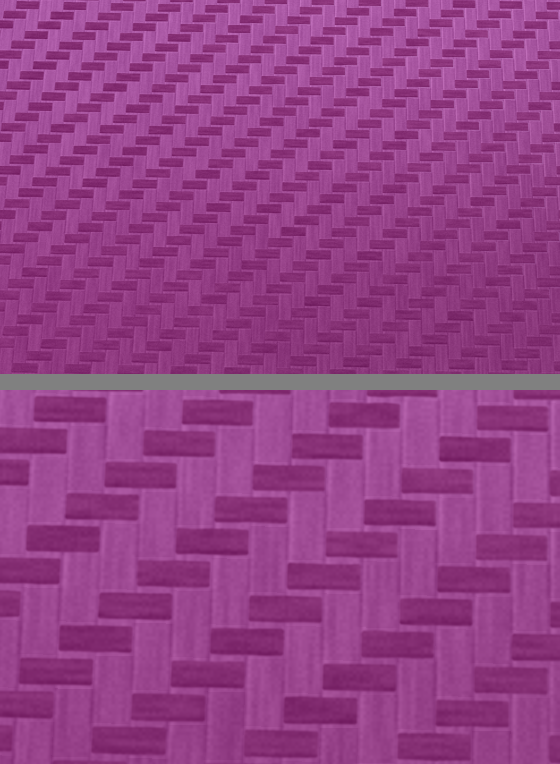
Top: the whole. Bottom: its middle third, enlarged.
A Shadertoy shader for this texture:

```glsl
// Purple carbon-fibre vinyl: a 2/2 twill of pale upright tows crossed by dark
// brick-like floats that climb in diagonal stairs. A mild perspective maps the
// canvas to weave cells; noise stretched along each tow makes its fibres.

const float COLUMN = 0.0331;               // tow width, in canvas heights
const float ROW = 0.0288;                  // row pitch, in canvas heights
const vec2 ANCHOR = vec2(0.757, 0.588);    // centre of one float
const float PERSPECTIVE = 0.12;            // shrink towards the top
const float TILT = 0.02;                   // fall of the rows to the right
const float LEAN = 0.03;                   // lean of the upright tows
const vec2 FLOAT_HALF = vec2(0.97, 0.395); // float half size, in cells
const float CORNER = 0.0025;
const float EDGE_WIDTH = 0.0022;
const float GRAIN = 0.035;

const vec3 WARP_SHADE = vec3(0.570, 0.230, 0.508);
const vec3 WARP_LIGHT = vec3(0.670, 0.350, 0.648);
const vec3 FLOAT_DARK = vec3(0.495, 0.158, 0.425);
const vec3 FLOAT_LIGHT = vec3(0.555, 0.212, 0.488);
const vec3 GLINT = vec3(0.76, 0.48, 0.76);

float hash(vec2 p) {
    return fract(sin(dot(p, vec2(127.1, 311.7))) * 43758.545);
}

float noise(vec2 p) {
    vec2 i = floor(p), f = fract(p);
    f = f * f * (3.0 - 2.0 * f);
    return mix(mix(hash(i), hash(i + vec2(1, 0)), f.x),
               mix(hash(i + vec2(0, 1)), hash(i + vec2(1, 1)), f.x), f.y);
}

float roundedBox(vec2 p, vec2 halfSize, float radius) {
    vec2 q = abs(p) - halfSize + radius;
    return length(max(q, 0.0)) + min(max(q.x, q.y), 0.0) - radius;
}

// Soft line of the given width around distance zero
float ridge(float d, float width) {
    return exp(-d * d / (width * width));
}

void mainImage(out vec4 fragColor, in vec2 fragCoord) {
    vec2 p = fragCoord / iResolution.y;
    float aspect = iResolution.x / iResolution.y;
    float soft = max(0.0014, 0.75 / iResolution.y);

    // Weave coordinates: x counts tows, y counts rows
    vec2 q = p - ANCHOR;
    q += vec2(-LEAN * q.y, TILT * q.x);
    q /= 1.0 - PERSPECTIVE * q.y;
    vec2 cellSize = vec2(COLUMN, ROW);
    vec2 weave = q / cellSize;

    // Each row is shifted one tow; floats repeat every four tows
    float row = floor(weave.y + 0.5);
    float shifted = weave.x - row + 2.0;
    vec2 cell = vec2(mod(shifted, 4.0) - 2.0, weave.y - row);
    vec2 id = vec2(floor(shifted / 4.0), row);
    float wobble = (noise(weave * vec2(2.0, 1.0) + 30.0) - 0.5) * 0.0012;
    float d = roundedBox(cell * cellSize, FLOAT_HALF * cellSize, CORNER) + wobble;
    float inFloat = smoothstep(soft, -soft, d);

    // Light falls from the top; the upper right corner is glossy
    float across = p.x / aspect;
    float light = smoothstep(0.05, 1.05, p.y + 0.12 * (0.5 - across));
    float gloss = smoothstep(0.85, 1.65, across + p.y);

    // Upright tows with fine fibres and creased sides
    float warpFibre = noise(weave * vec2(7.0, 0.7)) - 0.5;
    float towSide = (fract(weave.x + 0.5) - 0.5) * COLUMN;
    vec3 warp = mix(WARP_SHADE, WARP_LIGHT, light);
    warp += 0.055 * warpFibre;
    warp += 0.025 * (hash(vec2(floor(weave.x), floor((row - floor(weave.x)) / 4.0))) - 0.5);
    warp -= 0.045 * ridge(towSide, EDGE_WIDTH);
    warp += (0.03 + 0.05 * gloss) * ridge(towSide - 0.003, EDGE_WIDTH);

    // Floats with lengthwise fibres, each of its own tone
    float fibre = noise(weave * vec2(1.3, 6.0) + hash(id) * 40.0) - 0.5;
    vec3 weft = mix(FLOAT_DARK, FLOAT_LIGHT, 0.45 + 0.4 * gloss + 0.5 * fibre);
    weft += 0.03 * fibre + 0.025 * (hash(id + 7.0) - 0.5);
    float lowerEdge = (cell.y + FLOAT_HALF.y) * ROW;
    weft -= 0.04 * ridge(lowerEdge - 0.002, EDGE_WIDTH);

    // Raised rim around every float, with glints where the sheet shines
    vec3 color = mix(warp, weft, inFloat);
    color += 0.025 * ridge(d - 0.0025, EDGE_WIDTH);
    float rightEnd = ridge((cell.x - FLOAT_HALF.x) * COLUMN, 0.003);
    float shine = max(rightEnd, ridge(lowerEdge, EDGE_WIDTH) * smoothstep(-1.0, 0.5, cell.x));
    shine *= smoothstep(0.004, 0.0, abs(d)) * gloss * (0.4 + 0.6 * hash(id + 3.0));
    color = mix(color, GLINT, 0.6 * shine);

    // Fine grain and a slightly darker lower right
    color += GRAIN * (noise(p * 330.0) - 0.5);
    color *= 1.0 - 0.05 * smoothstep(0.4, 1.3, across + 0.5 - p.y);

    fragColor = vec4(clamp(color, 0.0, 1.0), 1.0);
}
```
